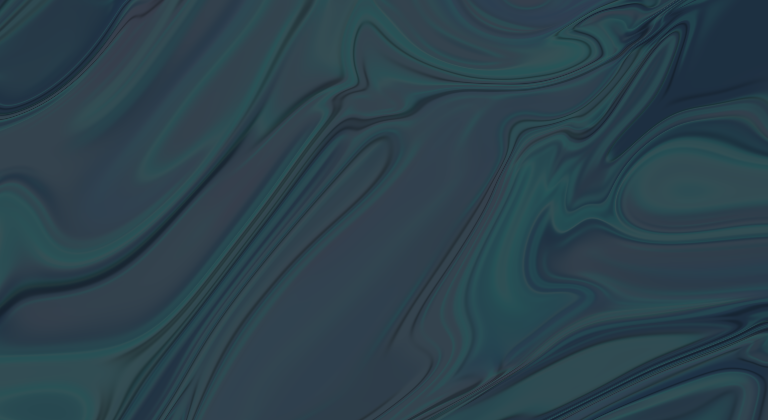
A Shadertoy shader for this background:

```glsl
// Dark marbled liquid: a tilted, stretched plane is folded by repeated warps of
// gradient noise, then streaked along the folds. Fine lines gather where the
// fold squeezes the plane; calm pools of navy and slate lie in between.

#define TILT 0.58                       // main flow direction, radians
#define STRETCH vec2(1.35, 2.7)         // cells along and across the flow
#define WARP 0.90                       // strength of the folding
#define SEED vec2(13.7, 4.3)
#define LINE_FREQ 6.0                   // fine lines across the flow
#define LINE_GAIN 0.75
#define NAVY  vec3(0.115, 0.185, 0.255)
#define SLATE vec3(0.205, 0.262, 0.305)
#define TEAL  vec3(0.145, 0.335, 0.345)
#define MIST  vec3(0.240, 0.320, 0.335)
#define BLUE  vec3(0.130, 0.245, 0.360)
#define PLUM  vec3(0.220, 0.235, 0.295)

float hash(vec2 cell) {
    vec3 q = fract(cell.xyx * 0.1031);
    q += dot(q, q.yzx + 33.33);
    return fract((q.x + q.y) * q.z);
}

float cornerSlope(vec2 cell, vec2 offset) {
    float angle = 6.2832 * hash(cell);
    return dot(vec2(cos(angle), sin(angle)), offset);
}

// Gradient noise, roughly -0.7 to 0.7
float noise(vec2 p) {
    vec2 i = floor(p), f = p - i;
    vec2 u = f * f * f * (f * (f * 6.0 - 15.0) + 10.0);
    vec2 e = vec2(1.0, 0.0);
    return mix(mix(cornerSlope(i, f), cornerSlope(i + e, f - e), u.x),
               mix(cornerSlope(i + e.yx, f - e.yx), cornerSlope(i + 1.0, f - 1.0), u.x), u.y);
}

// Canvas position to folded position; x runs along the streaks
vec2 fold(vec2 p) {
    float c = cos(TILT), s = sin(TILT);
    vec2 q = vec2(c * p.x + s * p.y, c * p.y - s * p.x) * STRETCH + SEED;
    float freq = 0.75;
    for (int i = 0; i < 4; i++) {
        vec2 at = q * freq + float(i) * 17.3;
        q += WARP / freq * vec2(noise(at), noise(at.yx + 41.9));
        freq *= 1.4;
    }
    return q;
}

// Narrow crest along the zero line of a noise value
float crest(float n, float width) {
    return exp(-n * n / (width * width));
}

void mainImage(out vec4 fragColor, in vec2 fragCoord) {
    vec2 p = fragCoord / iResolution.y;
    float texel = 1.0 / iResolution.y;
    vec2 q = fold(p);

    // Local squeeze of the plane across the streaks
    vec2 h = vec2(0.003, 0.0);
    float squeeze = length(vec2(fold(p + h).y, fold(p + h.yx).y) - q.y) / h.x;
    float sheared = smoothstep(1.0, 5.0, squeeze);
    float resolved = 1.0 - smoothstep(0.3, 0.9, squeeze * LINE_FREQ * texel);
    float fine = sheared * resolved;

    // Broad pools, medium bands and fine lines
    float pool = noise(q * vec2(0.7, 0.9) + 3.1);
    float band = noise(q * vec2(0.6, 2.6) + 21.7);
    float line = noise(q * vec2(0.5, LINE_FREQ) + 57.1) * fine;
    float tone = pool + 0.65 * band + LINE_GAIN * line;
    vec3 color = mix(NAVY, SLATE, smoothstep(-0.42, 0.34, tone));

    // Hue drift: plum in pale pools, blue glows drawn out along the flow
    float drift = noise(p * 2.3 + 9.4);
    color = mix(color, PLUM, 0.6 * smoothstep(0.0, 0.4, drift) * smoothstep(0.0, 0.3, tone));
    color = mix(color, BLUE, 0.40 * smoothstep(0.2, 0.5, noise(q * vec2(0.8, 1.5) + 30.2)));

    // Teal veils with a brighter rim, following the folds
    float presence = smoothstep(-0.35, 0.25, noise(q * 0.8 + 88.6));
    float veil = noise(q * vec2(0.7, 1.6) + 75.3) + 0.30 * line;
    float wisp = noise(q * vec2(0.8, 2.4) + 143.9) + 0.20 * line;
    color = mix(color, TEAL, 0.70 * presence * crest(veil, 0.11));
    color = mix(color, MIST, 0.60 * presence * crest(veil - 0.05, 0.035));
    color = mix(color, TEAL, 0.55 * crest(wisp - 0.12, 0.07));
    color = mix(color, MIST, 0.35 * crest(wisp - 0.15, 0.03));

    // Dark creases and thin lit threads in the squeezed zones
    float thread = noise(q * vec2(0.5, LINE_FREQ * 0.8) + 120.4);
    color *= 1.0 - 0.26 * fine * crest(thread + 0.20, 0.09);
    color = mix(color, TEAL, 0.50 * fine * crest(thread - 0.15, 0.08));

    fragColor = vec4(color, 1.0);
}
```
